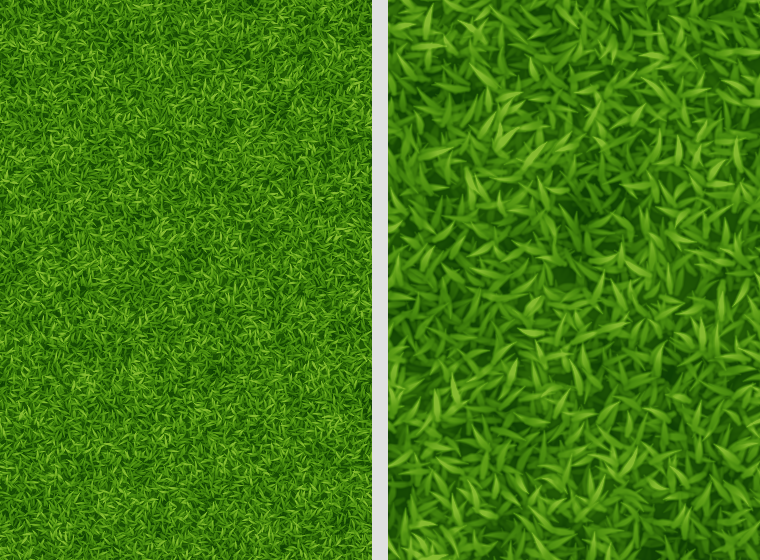
Left: the whole. Right: its middle third, enlarged.
A Shadertoy shader for this texture:

```glsl
// Dense lawn seen from above: short, curved, tapered grass blades.
// Jittered grids of blades are stacked from dark and deep to light and high,
// then the resulting tone is mapped through a ramp of greens.

const float ROWS = 64.0;        // blade cells over the canvas height
const int LAYERS = 8;
const float TAU = 6.2831853;

vec3 hash3(vec3 p) {
    p = fract(p * vec3(0.1031, 0.1030, 0.0973));
    p += dot(p, p.yxz + 33.33);
    return fract((p.xxy + p.yxx) * p.zyx);
}

vec2 rotate(vec2 p, float angle) {
    float c = cos(angle), s = sin(angle);
    return vec2(c * p.x + s * p.y, c * p.y - s * p.x);
}

// Uneven light and dark patches from warped, layered sines, about -1 to 1
float patches(vec2 p) {
    float sum = 0.0, weight = 0.5;
    for (int i = 0; i < 4; i++) {
        p = rotate(p, 1.1) + 0.6 * sin(p.yx * 0.7 + float(i));
        sum += weight * sin(p.x) * sin(p.y + 1.3);
        p *= 1.6;
        weight *= 0.75;
    }
    return sum;
}

// Blade along x: returns signed distance and position from base (0) to tip (1)
vec2 blade(vec2 p, float len, float halfWidth, float bend) {
    float along = clamp(p.x / len + 0.5, 0.0, 1.0);
    float centred = along - 0.5;
    p.y -= bend * (centred * centred - 0.1);
    float taper = (1.0 - along * along) * mix(0.6, 1.0, smoothstep(0.0, 0.3, along));
    float dist = length(vec2(p.x - centred * len, p.y)) - halfWidth * taper;
    return vec2(dist, along);
}

// Lays one grid of blades, with soft shadows, over the tone below
float bladeLayer(float tone, vec2 p, float layer, float level, float soft) {
    p += hash3(vec3(layer, 7.0, 3.0)).xy * 40.0 + 20.0;
    vec2 home = floor(p);
    for (int y = -1; y <= 1; y++) {
        for (int x = -1; x <= 1; x++) {
            vec2 cell = home + vec2(x, y);
            vec3 place = hash3(vec3(cell, layer * 17.0 + 1.0));
            vec3 form = hash3(vec3(cell, layer * 17.0 + 9.0));
            // Directions cover the circle but favour upward tips
            float angle = TAU * (0.25 + 0.5 * (place.z + form.x - 1.0));
            vec2 local = rotate(p - cell - place.xy, angle);
            float len = mix(0.8, 1.35, form.y);
            float halfWidth = mix(0.11, 0.17, form.z);
            vec2 hit = blade(local, len, halfWidth, (place.x - 0.5) * 0.9);

            float shade = mix(0.68, 1.1, hit.y);
            float bladeTone = (level + 0.32 * (form.z - 0.5)) * shade;
            float shadow = 1.0 - smoothstep(0.0, 0.2, hit.x);
            float cover = 1.0 - smoothstep(-soft, soft, hit.x);
            tone *= 1.0 - 0.2 * shadow;
            tone = mix(tone, bladeTone, cover);
        }
    }
    return tone;
}

// Six greens, evenly spaced over tones 0 to 1
vec3 grassColor(float tone) {
    vec3 greens[6] = vec3[6](
        vec3(0.06, 0.25, 0.01), vec3(0.15, 0.37, 0.02),
        vec3(0.22, 0.46, 0.04), vec3(0.29, 0.55, 0.06),
        vec3(0.37, 0.62, 0.09), vec3(0.52, 0.73, 0.19));
    vec3 color = greens[0];
    float position = clamp(tone, 0.0, 1.0) * 5.0;
    for (int i = 1; i < 6; i++) {
        color = mix(color, greens[i], clamp(position - float(i - 1), 0.0, 1.0));
    }
    return color;
}

void mainImage(out vec4 fragColor, in vec2 fragCoord) {
    vec2 uv = fragCoord / iResolution.y;
    float soft = max(0.07, 0.6 * ROWS / iResolution.y);
    float patchTone = patches(uv * 42.0);

    // Dark soil and thatch, then blades from the bottom up
    float tone = 0.12;
    for (int i = 0; i < LAYERS; i++) {
        float height = float(i) / float(LAYERS - 1);
        float level = mix(0.2, 1.0, height);
        tone = bladeLayer(tone, uv * ROWS, float(i), level, soft);
    }

    // Patches shift the tone and its contrast
    tone = tone * (1.0 + 0.15 * patchTone) + 0.09 * patchTone;
    fragColor = vec4(grassColor(tone), 1.0);
}
```
